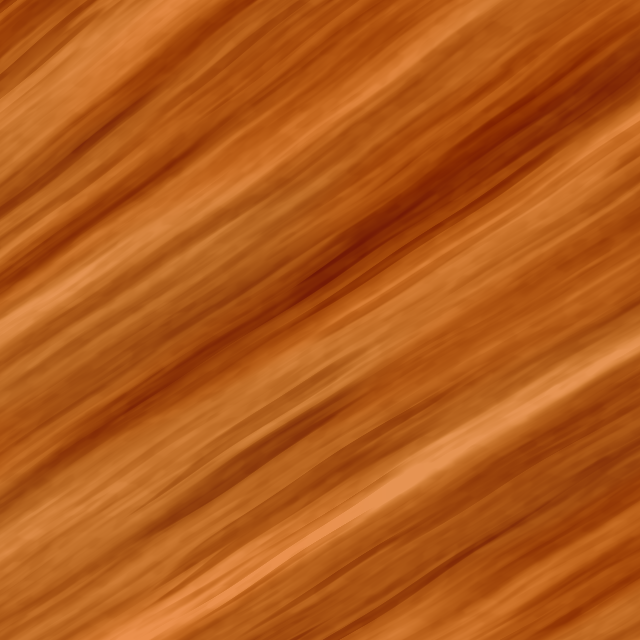
This texture is drawn by a WebGL 2 fragment shader. Its source:

```glsl
#version 300 es
precision highp float;

uniform vec2 u_resolution;
out vec4 fragColor;

vec3 hash3(vec2 cell) {
    vec3 q = fract(cell.xyx * vec3(0.1031, 0.1030, 0.0973));
    q += dot(q, q.yxz + 33.33);
    return fract((q.xxy + q.yzz) * q.zyx);
}

// Soft cellular noise: random cell values blended by distance, centred on zero
float cells(vec2 p) {
    vec2 base = floor(p);
    float sum = 0.0, weight = 0.0;
    for (int y = -1; y <= 1; y++) {
        for (int x = -1; x <= 1; x++) {
            vec2 cell = base + vec2(x, y);
            vec3 h = hash3(cell + 200.0);
            vec2 d = cell + 0.15 + 0.7 * h.xy - p;
            float w = exp(-7.0 * dot(d, d));
            sum += w * h.z;
            weight += w;
        }
    }
    return sum / weight - 0.5;
}

// Fibre coordinates: x runs along the grain, y across it, fanning gently
vec2 grainSpace(vec2 p) {
    float angle = 0.585;
    vec2 g = mat2(cos(angle), -sin(angle), sin(angle), cos(angle)) * p;
    g.y /= 1.0 + 0.13 * g.x;
    g.y += 0.006 * sin(5.0 * g.x + 7.0 * g.y) + 0.0012 * sin(23.0 * g.x + 31.0 * g.y);
    return g;
}

// Broad growth bands, sharper on their lower side
float bands(vec2 g) {
    float phase = 25.0 * (g.y - 0.06) - 1.6 * smoothstep(0.1, 0.35, g.y);
    phase += 0.9 * cells(vec2(1.5, 5.0) * g + 7.0);
    float wave = -cos(phase + 0.5 * cos(phase) - 0.5);
    return wave * (0.8 + 0.8 * cells(vec2(1.8, 6.0) * g + 31.0));
}

void main() {
    vec2 p = (gl_FragCoord.xy - 0.5 * u_resolution) / min(u_resolution.x, u_resolution.y);
    vec2 g = grainSpace(p);

    // Streaks from wide to thin
    float wide = cells(vec2(1.3, 19.0) * g + 3.0);
    float middle = cells(vec2(2.2, 46.0) * g + 17.0);
    float thin = cells(vec2(4.0, 95.0) * g + 41.0);
    float hair = cells(vec2(11.0, 190.0) * g + 59.0);

    // Dark pore lines gathered into patches
    float pore = smoothstep(0.06, 0.32, cells(vec2(2.6, 72.0) * g + 83.0));
    pore *= smoothstep(-0.2, 0.2, cells(vec2(2.0, 9.0) * g + 97.0));

    // Short mottling, slightly oblique to the fibres
    float mottle = cells(vec2(42.0 * g.x + 30.0 * g.y, 105.0 * g.y - 9.0 * g.x));

    float tone = 0.59 + 0.23 * bands(g) + 0.48 * wide + 0.30 * middle
               + 0.20 * thin + 0.11 * hair + 0.09 * mottle - 0.24 * pore;
    tone = clamp(tone, -0.14, 1.08);

    // Deep russet to honey, with a faint drift between red and olive
    vec3 wood = vec3(0.5, 0.15, 0.02) + tone * vec3(0.38, 0.39, 0.25 * max(tone, 0.0));
    wood += cells(vec2(1.7, 13.0) * g + 71.0) * vec3(-0.03, 0.025, 0.04);
    fragColor = vec4(clamp(wood, 0.0, 1.0), 1.0);
}
```
